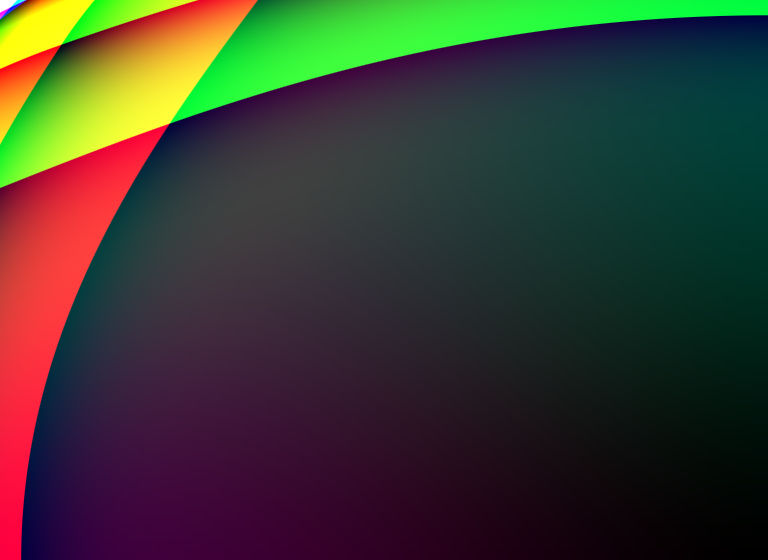
Reproduce this background procedurally as a WebGL 2 fragment shader.

```glsl
#version 300 es
precision highp float;

uniform vec2 u_resolution;
out vec4 fragColor;

// Growth of the red and green bands away from the lower right corner
const float AXIS_POWER = 1.45;
const vec3 RADIAL_GROWTH = vec3(-0.17, 1.042, 0.234);
const float CORE_LIFT = 0.7;
const float CORE_FALLOFF = 4.0;
const float RIM_START = 1.7;
const float RIM_GAIN = 5.5;

// Growth of the blue band
const float BLUE_SCALE = 0.554;
const float BLUE_POWER = 0.9;

// Strength of the radial warp at squared radius t
float radialWarp(float t) {
    float growth = RADIAL_GROWTH.x + t * (RADIAL_GROWTH.y + t * RADIAL_GROWTH.z);
    float core = CORE_LIFT * exp(-CORE_FALLOFF * t * t);
    float rim = max(t - RIM_START, 0.0);
    return growth + core + RIM_GAIN * rim * rim;
}

// One continuous level per colour channel
vec3 channelLevels(vec2 p) {
    float t = dot(p, p);
    vec2 redGreen = pow(p, vec2(AXIS_POWER)) * radialWarp(t);
    return vec3(redGreen, BLUE_SCALE * pow(t, BLUE_POWER));
}

// Falling sawtooth scaled by its level, with a soft jump at each integer
vec3 foldedBands(vec3 level) {
    vec3 phase = fract(level);
    vec3 edgeWidth = max(fwidth(level), vec3(1e-5));
    vec3 softJump = clamp(phase / edgeWidth, 0.0, 1.0);
    return clamp(level * (1.0 - phase), 0.0, 1.0) * softJump;
}

void main() {
    vec2 uv = gl_FragCoord.xy / u_resolution;
    vec2 fromCorner = vec2(1.0 - uv.x, uv.y);
    vec3 level = channelLevels(max(fromCorner, vec2(1e-5)));
    fragColor = vec4(foldedBands(level), 1.0);
}
```
